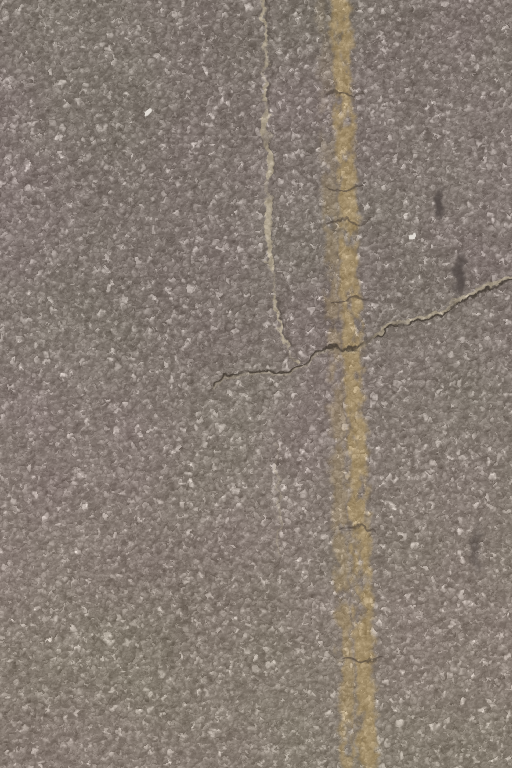
Write a Shadertoy shader that draws this texture.

```glsl
// Weathered asphalt with a worn double yellow stripe and two branching cracks.
// Cellular stones over value noise form the aggregate; noise-warped polylines
// form the cracks, and noise thresholds wear the paint. Unit: canvas height.

const int CRACK_POINTS = 13;

float hash(vec2 p) {
    vec3 q = fract(vec3(p.xyx) * 0.1031);
    q += dot(q, q.yzx + 33.33);
    return fract((q.x + q.y) * q.z);
}

float noise(vec2 p) {
    vec2 i = floor(p), f = fract(p);
    f = f * f * (3.0 - 2.0 * f);
    return mix(mix(hash(i), hash(i + vec2(1, 0)), f.x),
               mix(hash(i + vec2(0, 1)), hash(i + vec2(1, 1)), f.x), f.y);
}

float fbm(vec2 p) {
    float sum = 0.0, amp = 0.5;
    for (int i = 0; i < 4; i++) {
        sum += amp * noise(p);
        p = mat2(1.6, 1.2, -1.2, 1.6) * p + 7.3;
        amp *= 0.5;
    }
    return sum / 0.9375;
}

// Nearest stone: xy = offset from its centre, z = distance, w = random id.
vec4 stones(vec2 p) {
    vec2 cell = floor(p);
    vec4 best = vec4(0, 0, 9, 0);
    for (int y = -1; y <= 1; y++)
    for (int x = -1; x <= 1; x++) {
        vec2 c = cell + vec2(x, y);
        vec2 d = p - c - vec2(hash(c), hash(c + 57.0));
        float len = length(d);
        if (len < best.z) best = vec4(d, len, hash(c + 113.0));
    }
    return best;
}

// Brightness relief of one layer of ragged stones, lit from above.
float aggregate(vec2 p, float scale) {
    vec2 u = p * scale;
    u += 0.9 * (vec2(noise(u * 1.7), noise(u * 1.7 + 19.0)) - 0.5);
    vec4 s = stones(u);
    float dome = 1.0 - smoothstep(0.15, 0.75, s.z);
    float tone = (s.w - 0.5) * 0.12 + 0.13 * smoothstep(0.86, 1.0, s.w);
    return dome * (tone + 0.14 * dot(s.xy, vec2(-0.4, 0.9))) - 0.045 * (1.0 - dome);
}

float segment(vec2 p, vec2 a, vec2 b) {
    vec2 ab = b - a;
    return length(p - a - ab * clamp(dot(p - a, ab) / dot(ab, ab), 0.0, 1.0));
}

float polyline(vec2 p, vec2 pts[CRACK_POINTS]) {
    float d = 9.0;
    for (int i = 1; i < CRACK_POINTS; i++) d = min(d, segment(p, pts[i - 1], pts[i]));
    return d;
}

float stroke(float d, float halfWidth, float soft) {
    return 1.0 - smoothstep(halfWidth - soft, halfWidth + soft, d);
}

float blot(vec2 p, vec2 centre, vec2 radius) {
    return 1.0 - smoothstep(0.3, 1.2, length((p - centre) / radius));
}

void mainImage(out vec4 fragColor, in vec2 fragCoord) {
    vec2 p = fragCoord / iResolution.y;
    float soft = max(0.0013, 0.7 / iResolution.y);
    vec2 warp = vec2(fbm(p * 85.0), fbm(p * 85.0 + 31.0)) - 0.5;
    vec2 q = p + warp * 0.015;
    float grit = fbm(p * 160.0);

    // Asphalt: broad tint, then coarse and fine aggregate
    vec3 col = mix(vec3(0.535, 0.495, 0.455), vec3(0.51, 0.472, 0.447), smoothstep(0.1, 0.7, p.y));
    col += (fbm(p * 5.0) - 0.5) * 0.04;
    col += vec3(0.02, -0.01, 0.025) * (fbm(p * 7.0 + 40.0) - 0.5);
    float relief = aggregate(p, 125.0) + 0.75 * aggregate(p + 3.7, 210.0);
    col += relief + 0.031 + (grit - 0.5) * 0.14;

    // Paint: solid right stripe, faint left stripe that strengthens downwards
    float mainStripe = stroke(abs(q.x - 0.479 + 0.0363 * p.y), 0.0128, 0.005);
    float leftStripe = stroke(abs(q.x - 0.453 + 0.032 * p.y), 0.0095, 0.005);
    float wear = fbm(p * vec2(75.0, 45.0) + 9.0);
    float leftAmount = mix(0.85, 0.5, smoothstep(0.1, 0.35, p.y)) * (1.0 - 0.6 * smoothstep(0.7, 0.85, p.y));
    float paint = mainStripe * smoothstep(0.2, 0.52, wear);
    paint = max(paint, leftStripe * smoothstep(0.25, 0.55, wear) * leftAmount);
    vec3 paintColour = vec3(0.675, 0.59, 0.435) + relief * 0.6 + (grit - 0.5) * 0.15;
    col = mix(col, paintColour, paint * 0.82);

    // Short cracks across the stripes
    float rungs[6] = float[6](0.880, 0.755, 0.711, 0.609, 0.310, 0.141);
    for (int i = 0; i < 6; i++) {
        float sway = (noise(vec2(p.x * 60.0, float(i) * 5.0)) - 0.5) * 0.01;
        vec2 c = vec2(0.449 + 0.036 * (0.9 - rungs[i]), rungs[i] + sway);
        float d = segment(q, c - vec2(0.026, 0.0), c + vec2(0.02, 0.0));
        col = mix(col, vec3(0.30, 0.26, 0.23), 0.6 * stroke(d, 0.0014, soft));
    }

    // Long cracks: pale filling beside a dark broken edge
    vec2 downCrack[CRACK_POINTS] = vec2[CRACK_POINTS](
        vec2(0.341, 1.01), vec2(0.345, 0.96), vec2(0.348, 0.922), vec2(0.345, 0.902), vec2(0.346, 0.844),
        vec2(0.350, 0.792), vec2(0.348, 0.740), vec2(0.352, 0.674), vec2(0.355, 0.622),
        vec2(0.361, 0.583), vec2(0.369, 0.558), vec2(0.376, 0.548), vec2(0.384, 0.529));
    vec2 crossCrack[CRACK_POINTS] = vec2[CRACK_POINTS](
        vec2(0.280, 0.499), vec2(0.293, 0.509), vec2(0.352, 0.517), vec2(0.378, 0.513), vec2(0.404, 0.531),
        vec2(0.423, 0.544), vec2(0.466, 0.544), vec2(0.488, 0.566), vec2(0.521, 0.581),
        vec2(0.573, 0.592), vec2(0.605, 0.615), vec2(0.625, 0.626), vec2(0.670, 0.639));
    float right = smoothstep(0.47, 0.5, p.x);
    vec2 edgeShift = vec2(0.0, mix(0.003, -0.0035, right));
    float broken = smoothstep(0.3, 0.5, fbm(p * 50.0 + 80.0));
    float wide = smoothstep(0.62, 0.68, p.y) * (1.0 - smoothstep(0.84, 0.88, p.y));
    float downWidth = mix(0.0019, 0.0036, wide) * mix(0.7, 1.15, broken);
    vec3 filling = vec3(0.70, 0.655, 0.57) + relief * 0.5 + (grit - 0.5) * 0.2;
    vec3 shadow = vec3(0.25, 0.22, 0.19);
    float darkDown = stroke(polyline(q - vec2(0.004, 0.0), downCrack), 0.0014, soft);
    float darkCross = stroke(polyline(q - edgeShift, crossCrack), 0.0018, soft);
    col = mix(col, shadow, max(darkDown * 0.35 * broken, darkCross * mix(0.4, 0.8, broken)));
    float paleDown = stroke(polyline(q, downCrack), downWidth, soft);
    float paleCross = stroke(polyline(q, crossCrack), 0.002, soft) * mix(0.4, 0.8, right);
    float remnant = 0.45 * stroke(segment(q, vec2(0.360, 0.42), vec2(0.364, 0.28)), 0.0014, soft);
    col = mix(col, filling, max(max(paleDown * 0.85, paleCross), remnant) * mix(0.4, 1.0, broken));

    // Tar stains on the right and two bright chips
    float tar = max(blot(q, vec2(0.572, 0.732), vec2(0.008, 0.024)), blot(q, vec2(0.598, 0.643), vec2(0.009, 0.033)));
    tar = max(tar, 0.6 * blot(q, vec2(0.620, 0.285), vec2(0.008, 0.035)));
    col = mix(col, vec3(0.29, 0.26, 0.25), tar * 0.75);
    float chip = min(length(q - vec2(0.191, 0.854)), length(q - vec2(0.534, 0.690)));
    col = mix(col, vec3(0.88, 0.86, 0.83), stroke(chip, 0.004, soft));

    fragColor = vec4(clamp(col, 0.0, 1.0), 1.0);
}
```
